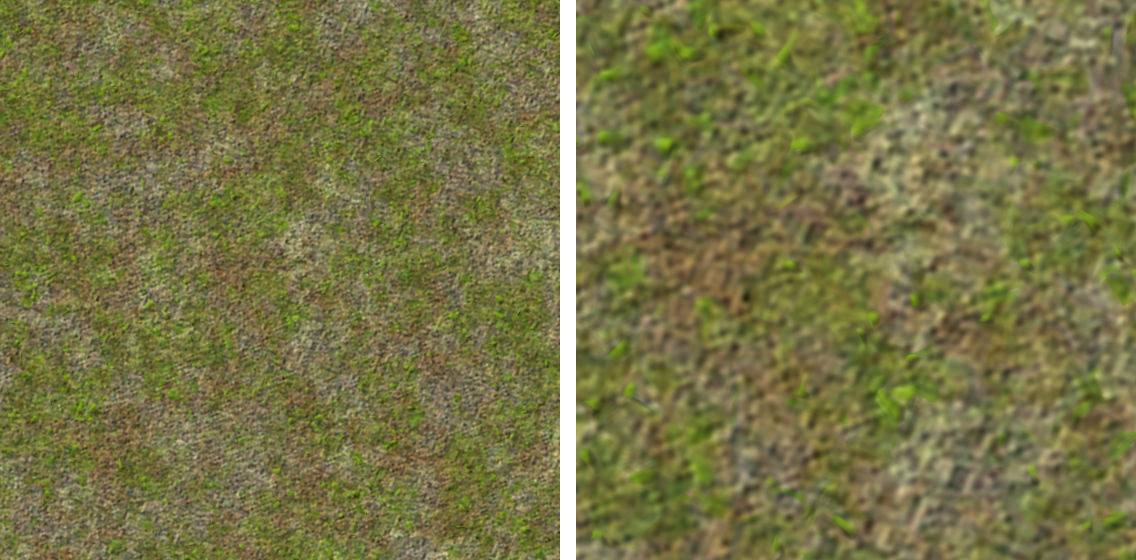
Left, the full canvas; right, a detail of the centre.
A WebGL 1 fragment shader for this texture:

```glsl
precision highp float;
// Mossy ground: soil, straw and lichen under green moss clumps and bright buds.
uniform vec2 u_resolution;

const vec3 BROWN_SOIL = vec3(0.46, 0.385, 0.25);
const vec3 GREY_SOIL = vec3(0.485, 0.455, 0.355);
const vec3 PALE_LICHEN = vec3(0.59, 0.59, 0.42);
const vec3 DARK_MOSS = vec3(0.36, 0.39, 0.14);
const vec3 LIGHT_MOSS = vec3(0.46, 0.50, 0.21);
const vec3 CLUMP_GREEN = vec3(0.36, 0.49, 0.10);
const vec3 BUD_GREEN = vec3(0.50, 0.67, 0.09);
const vec2 LIGHT_DIR = vec2(-0.6, 0.8);

float hash(vec2 p) {
  return fract(sin(dot(p, vec2(127.1, 311.7))) * 43758.5453);
}

vec2 hash2(vec2 p) {
  return vec2(hash(p), hash(p + 57.3));
}

float noise(vec2 p) {
  vec2 i = floor(p);
  vec2 f = fract(p);
  f = f * f * (3.0 - 2.0 * f);
  float low = mix(hash(i), hash(i + vec2(1.0, 0.0)), f.x);
  float high = mix(hash(i + vec2(0.0, 1.0)), hash(i + vec2(1.0, 1.0)), f.x);
  return mix(low, high, f.y);
}

float fbm(vec2 p) {
  float sum = 0.0;
  float weight = 0.5;
  for (int i = 0; i < 5; i++) {
    sum += weight * noise(p);
    p = mat2(1.6, 1.2, -1.2, 1.6) * p + 13.7;
    weight *= 0.65;
  }
  return sum / 1.263;
}

// Fine litter: rotated crumbs and slanted fibres.
float litterHeight(vec2 p) {
  vec2 slanted = mat2(0.8, -0.6, 0.6, 0.8) * p;
  vec2 turned = mat2(0.92, 0.39, -0.39, 0.92) * p;
  float crumbs = noise(turned * 200.0);
  float fibres = noise(slanted * vec2(220.0, 110.0) + 31.0);
  return 0.55 * crumbs + 0.45 * fibres;
}

// Scattered blobs: x is coverage, y is lit (+) or shaded (-) side.
vec2 scatter(vec2 p, float cells, float density, float softness, float seed) {
  vec2 q = p * cells;
  vec2 home = floor(q);
  vec2 result = vec2(0.0);
  for (int y = -1; y <= 1; y++) {
    for (int x = -1; x <= 1; x++) {
      vec2 cell = home + vec2(float(x), float(y));
      vec2 key = cell + seed;
      vec2 offset = q - cell - 0.15 - 0.7 * hash2(key);
      float radius = mix(0.22, 0.46, hash(key + 19.1));
      float ragged = 0.6 + 0.8 * noise(q * 3.5 + seed);
      float dist = length(offset) / (radius * ragged);
      float chance = smoothstep(-0.03, 0.03, density - hash(key + 41.7));
      float cover = chance * (1.0 - smoothstep(1.0 - softness, 1.0 + 0.5 * softness, dist));
      if (cover > result.x) {
        result = vec2(cover, clamp(dot(offset, LIGHT_DIR) / radius, -1.0, 1.0));
      }
    }
  }
  return result;
}

void main() {
  vec2 p = gl_FragCoord.xy / min(u_resolution.x, u_resolution.y);
  vec2 warp = 0.016 * (vec2(noise(p * 60.0), noise(p * 60.0 + 71.0)) - 0.5);
  vec2 w = p + warp;

  // Bare ground
  float soilTone = smoothstep(0.32, 0.66, fbm(w * 17.0 + 5.0));
  vec3 color = mix(BROWN_SOIL, GREY_SOIL, soilTone);
  float lichen = smoothstep(0.50, 0.76, fbm(w * 15.0 + 47.0));
  color = mix(color, PALE_LICHEN, 0.75 * lichen);

  // Moss carpet
  float mossField = 0.5 * fbm(w * 13.0 + 90.0) + 0.5 * fbm(w * 34.0 + 23.0);
  float moss = smoothstep(0.40, 0.61, mossField);
  float mossTone = smoothstep(0.32, 0.68, fbm(w * 28.0 + 130.0));
  color = mix(color, mix(DARK_MOSS, LIGHT_MOSS, mossTone), 0.78 * moss);

  // Soft clumps
  vec2 clump = scatter(w, 40.0, 0.04 + 0.38 * moss, 0.8, 7.0);
  color = mix(color, CLUMP_GREEN + 0.06 * clump.y, 0.68 * clump.x);

  // Fine grain lit from the upper left
  float height = litterHeight(p);
  float relief = height - litterHeight(p + 0.003 * LIGHT_DIR);
  float grain = 0.52 * relief + 0.34 * (height - 0.5);
  float mottling = 0.20 * (noise(w * 95.0 + 17.0) - 0.5);
  float contrast = mix(1.0, 0.72, max(0.6 * moss, clump.x));
  color *= 1.01 + 1.5 * contrast * (grain + mottling);
  vec3 tint = vec3(noise(w * 130.0 + 63.0), noise(w * 140.0 + 11.0), noise(w * 120.0 + 83.0));
  color += (tint - 0.5) * vec3(0.08, 0.05, 0.08);

  // Bright buds and their shadows
  float budDensity = 0.01 + 0.12 * moss;
  vec2 shadow = scatter(w + 0.004 * LIGHT_DIR, 72.0, budDensity, 0.8, 29.0);
  vec2 bud = scatter(w, 72.0, budDensity, 0.8, 29.0);
  color *= 1.0 - 0.35 * shadow.x;
  float budLight = 0.94 + 0.26 * bud.y + 0.5 * grain;
  color = mix(color, BUD_GREEN * budLight, 0.8 * bud.x);

  gl_FragColor = vec4(clamp(color, 0.0, 1.0), 1.0);
}
```
